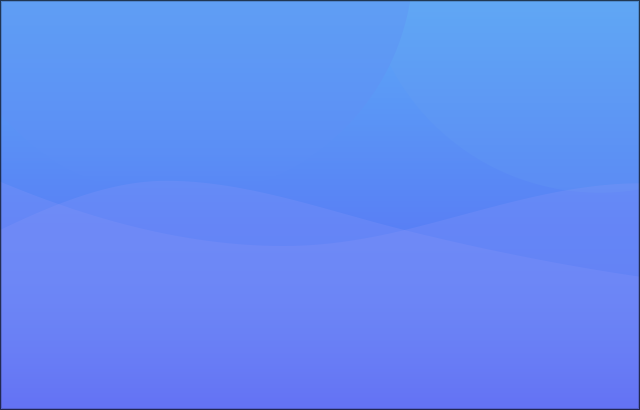
Write a Shadertoy shader that draws this background.

```glsl
// A calm blue-violet backdrop: two large soft discs hang from the top edge and
// two translucent waves cross below. Discs are distance functions, the waves
// are cubic Hermite curves, and everything is shaded by vertical gradients.

// Colours
const vec3 SKY_TOP       = vec3(0.361, 0.665, 0.965);
const vec3 SKY_MIDDLE    = vec3(0.347, 0.502, 0.961);
const vec3 SKY_BOTTOM    = vec3(0.275, 0.340, 0.945);
const vec3 LEFT_TOP      = vec3(0.373, 0.620, 0.957);
const vec3 LEFT_BOTTOM   = vec3(0.355, 0.541, 0.963);
const vec3 RIGHT_TOP     = vec3(0.382, 0.652, 0.955);
const vec3 RIGHT_BOTTOM  = vec3(0.362, 0.556, 0.953);
const vec3 WAVE_TINT     = vec3(0.545, 0.588, 0.970);

// Layout: discs in units of canvas height, heights as fractions of it
const float SKY_BEND     = 0.45;
const float SKY_CURVE    = 0.92;
const vec2  LEFT_CENTRE  = vec2(0.437, 1.091);
const float LEFT_RADIUS  = 0.571;
const vec2  RIGHT_CENTRE = vec2(1.463, 1.106);
const float RIGHT_RADIUS = 0.576;
const float DISC_BASE    = 0.53;
const float LEFT_SOLID   = 0.70;
const float RIGHT_ALPHA  = 0.72;
const float WAVE_ALPHA   = 0.24;
const float FRAME_WIDTH  = 0.00305;
const float FRAME_SHADE  = 0.34;

// Wave knots: (position, height, slope)
const vec3 CREST_WAVE[4]  = vec3[4](vec3(0.0, 0.439, 0.75), vec3(0.26, 0.559, 0.0),
                                   vec3(0.632, 0.439, -0.39), vec3(1.0, 0.325, -0.23));
const vec3 TROUGH_WAVE[4] = vec3[4](vec3(0.0, 0.557, -0.65), vec3(0.443, 0.400, 0.0),
                                   vec3(0.632, 0.439, 0.38), vec3(1.0, 0.553, 0.0));

// Antialiased coverage of a signed distance, negative inside
float coverage(float dist) {
    return clamp(0.5 - dist * iResolution.y, 0.0, 1.0);
}

// Cubic Hermite curve between two knots
float hermite(vec3 a, vec3 b, float x) {
    float span = b.x - a.x;
    float t = clamp((x - a.x) / span, 0.0, 1.0);
    float s = 1.0 - t;
    return mix(a.y, b.y, t * t * (3.0 - 2.0 * t))
         + span * t * s * (a.z * s - b.z * t);
}

float waveHeight(vec3 knots[4], float x) {
    float height = knots[0].y;
    for (int i = 0; i < 3; i++) {
        if (x >= knots[i].x) height = hermite(knots[i], knots[i + 1], x);
    }
    return height;
}

// Two-part gradient; the lower part darkens faster toward the floor
vec3 skyColour(float y) {
    float low = clamp(y / SKY_BEND, 0.0, 1.0);
    float high = clamp((y - SKY_BEND) / (1.0 - SKY_BEND), 0.0, 1.0);
    low += SKY_CURVE * low * (1.0 - low);
    return mix(mix(SKY_BOTTOM, SKY_MIDDLE, low), SKY_TOP, high);
}

void mainImage(out vec4 fragColor, in vec2 fragCoord) {
    vec2 uv = fragCoord / iResolution.xy;
    vec2 p = fragCoord / iResolution.y;
    vec2 size = iResolution.xy / iResolution.y;
    vec3 colour = skyColour(uv.y);

    // Discs; the left one lies on top and dissolves downward
    float discShade = clamp((uv.y - DISC_BASE) / (1.0 - DISC_BASE), 0.0, 1.0);
    float right = coverage(length(p - RIGHT_CENTRE) - RIGHT_RADIUS);
    colour = mix(colour, mix(RIGHT_BOTTOM, RIGHT_TOP, discShade), right * RIGHT_ALPHA);
    float left = coverage(length(p - LEFT_CENTRE) - LEFT_RADIUS);
    float fade = smoothstep(DISC_BASE, LEFT_SOLID, uv.y);
    colour = mix(colour, mix(LEFT_BOTTOM, LEFT_TOP, discShade), left * fade);

    // Crossing waves
    float crest = coverage(uv.y - waveHeight(CREST_WAVE, uv.x));
    float trough = coverage(uv.y - waveHeight(TROUGH_WAVE, uv.x));
    colour = mix(colour, WAVE_TINT, crest * WAVE_ALPHA);
    colour = mix(colour, WAVE_TINT, trough * WAVE_ALPHA);

    // Thin frame that darkens the colours beneath
    vec2 inset = min(p, size - p);
    float frame = coverage(min(inset.x, inset.y) - FRAME_WIDTH);
    colour *= mix(1.0, FRAME_SHADE, frame);

    fragColor = vec4(colour, 1.0);
}
```
